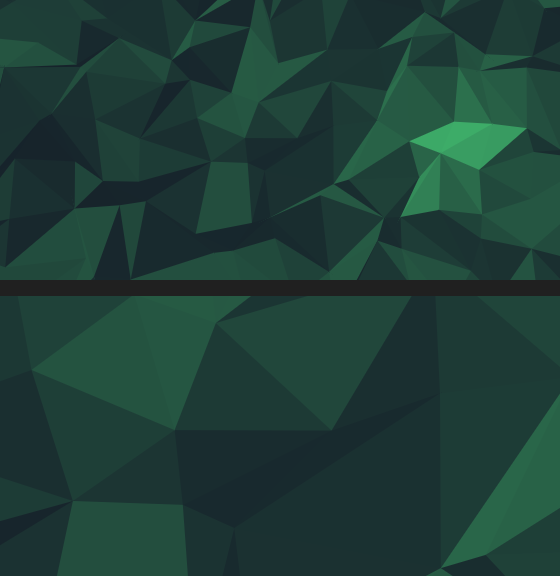
Top: the whole. Bottom: its middle third, enlarged.
This background is drawn by a Shadertoy shader. Its source:

```glsl
const float CELLS_PER_HEIGHT = 6.5;
const float PI = 3.14159;
const vec3 NAVY = vec3(0.088, 0.138, 0.168);
const vec3 EMERALD = vec3(0.242, 0.680, 0.412);

vec3 hash3(vec2 p) {
    vec3 q = fract(p.xyx * vec3(0.1031, 0.1030, 0.0973));
    q += dot(q, q.yxz + 33.33);
    return fract((q.xxy + q.yzz) * q.zyx);
}

// One feature point per cell: position in xy, height in z
vec3 featurePoint(vec2 cell) {
    return vec3(cell, 0.0) + hash3(cell + 37.0);
}

float cross2(vec2 a, vec2 b) {
    return a.x * b.y - a.y * b.x;
}

float signedArea(vec3 a, vec3 b, vec3 c) {
    return cross2(b.xy - a.xy, c.xy - a.xy);
}

// Positive outside an edge of a counterclockwise polygon
float edgeDistance(vec2 p, vec2 a, vec2 b) {
    vec2 edge = b - a;
    return cross2(p - a, edge) / max(length(edge), 1e-4);
}

float coverage(vec2 p, vec3 a, vec3 b, vec3 c, float pixel) {
    float d = max(edgeDistance(p, a.xy, b.xy),
              max(edgeDistance(p, b.xy, c.xy), edgeDistance(p, c.xy, a.xy)));
    return clamp(0.5 - d / pixel, 0.0, 1.0);
}

// Illumination of a tilted facet, from 0 to 1
float facetLight(vec3 a, vec3 b, vec3 c, vec2 lightDir) {
    vec3 u = b - a, v = c - a;
    vec2 slope = vec2(u.z * v.y - v.z * u.y, v.z * u.x - u.z * v.x);
    slope /= max(cross2(u.xy, v.xy), 1e-4);
    return 0.5 + atan(dot(slope, lightDir) / 0.27) / PI;
}

float glow(vec2 p, vec2 centre, float radius) {
    vec2 d = (p - centre) / radius;
    return exp(-dot(d, d));
}

vec3 facetColor(vec3 a, vec3 b, vec3 c, vec2 extent) {
    float light = facetLight(a, b, c, vec2(-0.5, 0.866));
    vec2 middle = (a.xy + b.xy + c.xy) / (3.0 * CELLS_PER_HEIGHT);
    vec2 hotSpot = extent * vec2(0.82, 0.48);
    float tone = 0.42 * pow(light, 1.8);
    tone += glow(middle, hotSpot, 0.21) * (0.38 + 0.42 * light);
    tone += 0.07 * glow(middle, hotSpot, 0.7);
    tone += 0.08 * glow(middle, extent * vec2(0.54, 0.82), 0.24);
    return mix(NAVY, EMERALD, clamp(tone, 0.0, 1.0));
}

// Coverage-weighted colour in rgb, weight in a
vec4 facet(vec2 p, vec3 a, vec3 b, vec3 c, vec2 extent, float pixel) {
    float weight = coverage(p, a, b, c, pixel);
    return weight > 0.0 ? weight * vec4(facetColor(a, b, c, extent), 1.0) : vec4(0.0);
}

// Split the quad between four feature points along a diagonal inside it
vec4 facetPair(vec2 p, vec2 cell, vec2 extent, float pixel) {
    vec3 a = featurePoint(cell);
    vec3 b = featurePoint(cell + vec2(1.0, 0.0));
    vec3 c = featurePoint(cell + vec2(1.0, 1.0));
    vec3 d = featurePoint(cell + vec2(0.0, 1.0));
    bool acInside = min(signedArea(a, b, c), signedArea(a, c, d)) > 0.0;
    bool bdInside = min(signedArea(a, b, d), signedArea(b, c, d)) > 0.0;
    bool splitAC = acInside && (!bdInside || hash3(cell + 91.0).x > 0.5);
    if (splitAC) {
        return facet(p, a, b, c, extent, pixel) + facet(p, a, c, d, extent, pixel);
    }
    return facet(p, a, b, d, extent, pixel) + facet(p, b, c, d, extent, pixel);
}

void mainImage(out vec4 fragColor, in vec2 fragCoord) {
    vec2 extent = iResolution.xy / iResolution.y;
    float pixel = CELLS_PER_HEIGHT / iResolution.y;
    vec2 p = fragCoord * pixel;

    // Only the four quads around the current cell can reach this point
    vec4 sum = vec4(0.0);
    for (int y = -1; y <= 0; y++) {
        for (int x = -1; x <= 0; x++) {
            sum += facetPair(p, floor(p) + vec2(x, y), extent, pixel);
        }
    }
    fragColor = vec4(sum.rgb / max(sum.a, 1e-4), 1.0);
}
```
